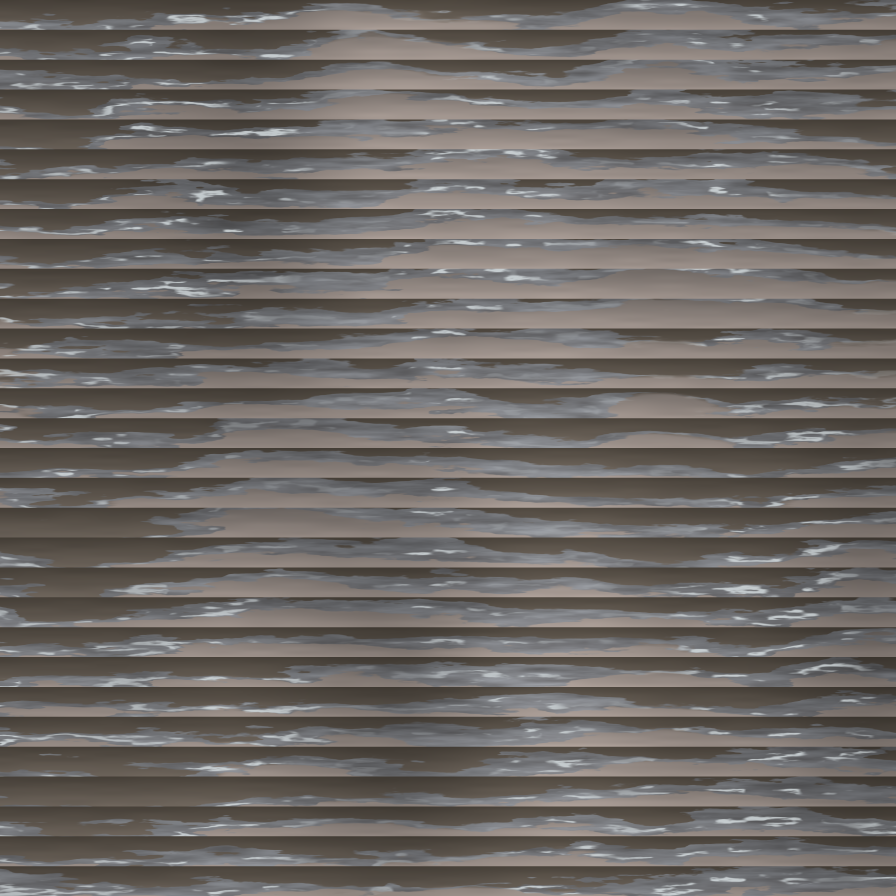
This texture is drawn by a WebGL 2 fragment shader. Its source:

```glsl
#version 300 es
precision highp float;

uniform vec2 u_resolution;
out vec4 fragColor;

const float RIDGES = 30.0;
const int SAMPLES = 4;

float hash(vec2 p) {
    return fract(sin(dot(p, vec2(127.1, 311.7))) * 43758.5453);
}

float noise(vec2 p) {
    vec2 cell = floor(p);
    vec2 f = fract(p);
    f = f * f * (3.0 - 2.0 * f);
    float low = mix(hash(cell), hash(cell + vec2(1.0, 0.0)), f.x);
    float high = mix(hash(cell + vec2(0.0, 1.0)), hash(cell + vec2(1.0, 1.0)), f.x);
    return mix(low, high, f.y);
}

float fbm(vec2 p) {
    float sum = 0.0;
    float weight = 0.5;
    for (int i = 0; i < 4; i++) {
        sum += weight * noise(p);
        p = p * 2.03 + vec2(17.3, 9.1);
        weight *= 0.5;
    }
    return sum / 0.9375;
}

// Signed distance, in ridge heights, from the dark to light boundary
float boundary(vec2 uv, float fall, float roughness) {
    float broad = noise(uv * vec2(4.0, 3.2) + 3.7) - 0.5;
    float tongues = noise(uv * vec2(9.0, 7.0) + 21.4) - 0.5;
    float lenses = noise(uv * vec2(7.0, 38.0) + 14.8) - 0.5;
    float ragged = fbm(uv * vec2(12.0, 95.0) + 8.2) - 0.5;
    return fall - 0.5 + 0.85 * broad + 0.6 * tongues + 0.5 * lenses + roughness * ragged;
}

// Warm matte faces either side of the boundary
vec3 warmFace(float fall, float level) {
    vec3 brown = mix(vec3(0.275, 0.25, 0.22), vec3(0.43, 0.395, 0.36), fall);
    vec3 rose = mix(vec3(0.42, 0.395, 0.38), vec3(0.605, 0.56, 0.535), fall);
    return mix(brown, rose, smoothstep(-0.12, 0.12, level));
}

// Cool streaked sheen along the boundary
vec3 coolSheen(vec2 uv, float fall) {
    float streak = fbm(uv * vec2(20.0, 170.0) + 41.0);
    float tone = clamp(0.3 * fall + 1.3 * streak - 0.32, 0.0, 1.0);
    return mix(vec3(0.34, 0.345, 0.36), vec3(0.54, 0.56, 0.59), tone);
}

// Thin broken highlights gathered in wandering columns
float glints(vec2 uv, float level, float columns) {
    float ridge = 1.0 - smoothstep(0.02, 0.11, abs(level));
    float sparkle = smoothstep(0.45, 0.7, noise(uv * vec2(48.0, 250.0) + 5.5));
    return ridge * sparkle * mix(0.2, 1.0, columns);
}

vec3 surface(vec2 uv) {
    float fall = 1.0 - fract(uv.y * RIDGES);
    float wander = 0.07 * (noise(vec2(uv.y * 6.0, 2.0)) - 0.5);
    float columns = smoothstep(0.45, 0.75, noise(vec2((uv.x + wander) * 12.0, uv.y * 4.0) + 30.0));
    float leftSide = 1.0 - smoothstep(0.08, 0.36, uv.x);
    float roughness = mix(0.5, 1.2, leftSide);
    float level = boundary(uv, fall, roughness);

    // Frayed sheen outline, then broad vertical shading
    float fray = fbm(uv * vec2(32.0, 200.0) + 77.0) - 0.5;
    float edge = level + mix(0.3, 0.5, columns) * fray;
    float width = mix(-0.02, 0.31, noise(uv * vec2(8.0, 5.0) + 60.0)) + 0.06 * columns;
    float sheen = 1.0 - smoothstep(width - 0.025, width + 0.025, abs(edge + 0.03));
    float shade = mix(0.8, 1.16, noise(uv * vec2(5.5, 1.8) + 12.6));
    shade = mix(shade, 1.02, 0.6 * leftSide);

    vec3 color = warmFace(fall, level);
    color = mix(color, coolSheen(uv, fall), 0.85 * sheen) * shade;
    color *= 0.97 + 0.06 * noise(uv * vec2(24.0, 210.0));

    float glow = glints(uv, edge, max(columns, 0.75 * leftSide));
    return mix(color, vec3(0.83, 0.86, 0.87), 0.85 * glow);
}

void main() {
    // Average samples down each pixel to smooth the ridge edges
    vec3 color = vec3(0.0);
    for (int i = 0; i < SAMPLES; i++) {
        float offset = (float(i) + 0.5) / float(SAMPLES) - 0.5;
        vec2 uv = (gl_FragCoord.xy + vec2(0.5 * offset, offset)) / u_resolution;
        color += surface(uv);
    }
    fragColor = vec4(color / float(SAMPLES), 1.0);
}
```
